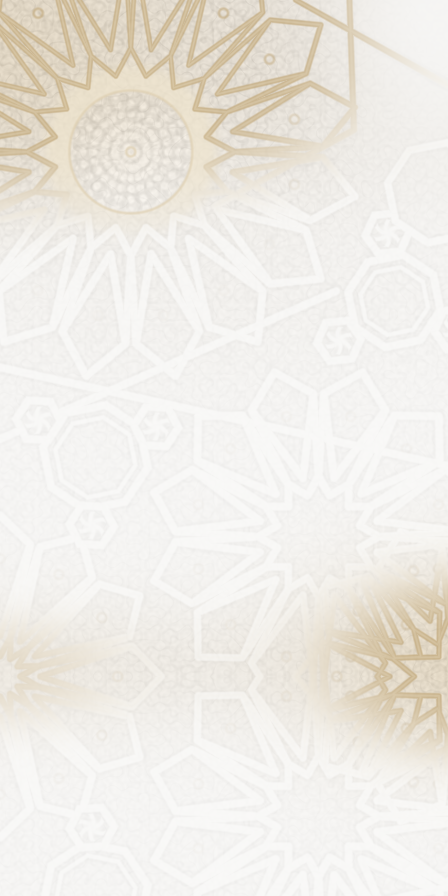
Reproduce this background procedurally as a Shadertoy shader.

```glsl
// Pale geometric strapwork: star rosettes, octagons and pinwheels over fine tracery.
// Angular folding repeats each motif; the lower part reflects in a horizontal axis.
// Warm glows turn the white straps to gold near the top left and right edge.
const float PI = 3.14159;
const float MIRROR_Y = 0.49;
const vec2 SUN = vec2(0.292, 1.661);
const vec2 SMALL_STAR = vec2(0.711, 0.802);
const float DISC_RADIUS = 0.137;
const float WHITE_STRAP = 0.0085;
const float GOLD_STRAP = 0.0052;
const vec3 PAPER = vec3(0.963, 0.960, 0.954);
const vec3 STONE = vec3(0.895, 0.872, 0.835);
const vec3 SAND = vec3(0.875, 0.825, 0.735);
const vec3 CREAM = vec3(0.935, 0.895, 0.805);
const vec3 GOLD = vec3(0.755, 0.655, 0.475);
const vec3 STRAP_WHITE = vec3(0.980, 0.979, 0.974);

vec2 gradientAt(vec2 cell) {
    float a = 2.0 * PI * fract(sin(dot(cell, vec2(127.1, 311.7))) * 43758.5);
    return vec2(cos(a), sin(a));
}
float gradientNoise(vec2 p) {
    vec2 i = floor(p), f = fract(p), e = vec2(1, 0);
    vec2 u = f * f * (3.0 - 2.0 * f);
    float low = mix(dot(gradientAt(i), f), dot(gradientAt(i + e), f - e), u.x);
    float high = mix(dot(gradientAt(i + e.yx), f - e.yx), dot(gradientAt(i + 1.0), f - 1.0), u.x);
    return mix(low, high, u.y);
}
float segment(vec2 p, vec2 a, vec2 b) {
    vec2 d = b - a;
    return length(p - a - d * clamp(dot(p - a, d) / dot(d, d), 0.0, 1.0));
}
vec2 foldSector(vec2 p, float count, float phase) {
    float h = PI / count;
    float a = mod(atan(p.y, p.x + 1e-6) - phase + h, 2.0 * h) - h;
    return length(p) * vec2(cos(a), abs(sin(a)));
}
float polygon(vec2 p, float count, float phase, float apothem) {
    return foldSector(p, count, phase).x - apothem;
}
// x: distance to straps, y: distance to the small ring inside each petal
vec2 rosette(vec2 p, float count, float phase, float valley, float tip, float outer) {
    float h = PI / count;
    vec2 q = foldSector(p, count, phase);
    vec2 starTip = tip * vec2(cos(h), sin(h));
    vec2 shoulder = 0.84 * outer * vec2(cos(h * 0.86), sin(h * 0.86));
    float star = min(segment(q, vec2(valley, 0), starTip), segment(q, starTip, shoulder));
    float petal = min(segment(q, vec2(tip, 0), shoulder), segment(q, shoulder, vec2(outer, 0)));
    return vec2(min(star, petal), abs(length(q - vec2(0.73 * outer, 0)) - 0.010));
}
// Octagon ring with three pinwheels; clears the straps beneath it
float cluster(float d, vec2 p, float phase, float apothem) {
    float oct = polygon(p, 8.0, 0.2, apothem);
    d = min(max(d, -oct), min(abs(oct), abs(oct + 0.026) + 0.004));
    for (int i = 0; i < 3; i++) {
        float a = phase + float(i) * 2.0 * PI / 3.0;
        vec2 q = p - 0.152 * vec2(cos(a), sin(a));
        float hex = polygon(q, 6.0, a, 0.043), r = length(q);
        float swirl = abs(sin(3.0 * atan(q.y, q.x + 1e-6) + r * 60.0)) * r * 0.33;
        d = min(max(d, -hex), min(abs(hex), max(swirl, r - 0.026) + 0.004));
    }
    return d;
}
// Interlaced circles, curling vines and grain
float tracery(vec2 p) {
    float circles = smoothstep(0.13, 0.03, abs(length(fract(p * 25.0) - 0.5) - 0.4));
    float vines = smoothstep(0.13, 0.02, abs(gradientNoise(p * 42.0)));
    return 0.35 * circles + 0.45 * vines + 0.7 * gradientNoise(p * 115.0);
}
float glow(vec2 p, vec2 centre, vec2 size) {
    vec2 q = (p - centre) / size;
    return exp(-dot(q, q));
}
void mainImage(out vec4 fragColor, in vec2 fragCoord) {
    vec2 uv = fragCoord / iResolution.x;
    float px = 1.2 / iResolution.x;
    vec2 p = vec2(uv.x, MIRROR_Y + abs(uv.y - MIRROR_Y));
    // Warmth of the ground and of the straps
    float top = smoothstep(1.38, 1.86, uv.y + 0.1 * (0.4 - uv.x));
    float corner = smoothstep(0.5, 0.05, length((uv - vec2(1.02, 1.98)) * vec2(1, 0.75)));
    float right = glow(uv, vec2(1.06, 0.52), vec2(0.36, 0.21));
    float left = glow(uv, vec2(-0.02, 0.5), vec2(0.42, 0.16));
    float upperGold = top * (1.0 - 0.75 * smoothstep(0.45, 1.05, uv.x));
    float gold = min(upperGold + 0.95 * right + 0.45 * left, 1.0);
    float shade = min(top * (1.0 - corner) + 0.22 * glow(uv, vec2(0.4, 1.4), vec2(0.6, 0.25))
        + 0.35 * glow(uv, vec2(0.5, 0.52), vec2(0.9, 0.13)), 1.0);
    float sand = 0.85 * right + 0.22 * left + 0.65 * top * glow(uv, vec2(0, 1.9), vec2(0.4));
    vec3 color = mix(mix(PAPER, STONE, shade), SAND, min(sand, 1.0));
    color -= (0.018 + 0.05 * max(shade, right)) * (tracery(p) - 0.12) * (1.0 - 0.8 * corner);
    // Strapwork
    vec2 sun = rosette(p - SUN, 16.0, PI / 16.0, 0.172, 0.232, 0.51);
    vec2 star = rosette(p - SMALL_STAR, 12.0, PI / 12.0, 0.095, 0.135, 0.38);
    vec2 east = rosette(p - vec2(1, MIRROR_Y), 10.0, 0.0, 0.075, 0.13, 0.34);
    vec2 west = rosette(p - vec2(0, MIRROR_Y), 12.0, 0.0, 0.045, 0.09, 0.36);
    vec2 lines = min(min(sun, star), min(east, west));
    float d = min(lines.x, segment(p, vec2(0, 1.18), vec2(1, 0.96)));
    d = min(d, segment(p, vec2(0, 1.02), vec2(0.75, 1.35)));
    d = min(d, segment(p, vec2(0.78, 2), vec2(0.79, 1.71)));
    d = min(d, segment(p, vec2(0.79, 1.71), vec2(0.48, 1.54)));
    d = min(d, segment(p, vec2(0.66, 2), vec2(1, 1.81)));
    d = cluster(d, p - vec2(0.88, 1.328), 1.67, 0.097);
    d = cluster(d, p - vec2(0.213, 0.979), 0.47, 0.11);
    float upperOct = polygon(p - vec2(0.977, 1.57), 8.0, 0.2, 0.105);
    d = min(max(d, -upperOct), abs(upperOct));
    // Beaded disc with a cream border
    float r = length(p - SUN);
    float border = smoothstep(0.215, 0.17, r) * smoothstep(-px, px, r - DISC_RADIUS);
    color = mix(color, CREAM, 0.7 * border * smoothstep(1.4, 1.66, uv.y));
    vec2 dots = foldSector(p - SUN, 24.0, 0.0) * 42.0;
    float bead = smoothstep(0.5, 0.2, length(vec2(fract(dots.x) - 0.5, dots.y)));
    color += 0.05 * smoothstep(DISC_RADIUS, DISC_RADIUS - 0.015, r) * (bead - 0.35);
    float rim = min(abs(r - DISC_RADIUS), abs(r - 0.01));
    color = mix(color, mix(CREAM, GOLD, 0.35), 0.65 * smoothstep(px + 0.003, 0.0, rim));
    // Petal rings, then straps with a light core
    float ring = smoothstep(px + 0.003, 0.0, lines.y);
    color = mix(color, mix(STONE, GOLD, gold), (0.15 + 0.45 * gold) * ring);
    float width = mix(WHITE_STRAP, GOLD_STRAP, gold);
    vec3 strap = mix(STRAP_WHITE, GOLD, smoothstep(0.08, 0.85, gold));
    strap = mix(strap, CREAM, 0.4 * gold * smoothstep(0.0025 + px, 0.0, d));
    color -= 0.014 * (1.0 - gold) * smoothstep(0.004 + px, 0.0, abs(d - width - 0.003));
    color = mix(color, strap, smoothstep(width + px, width - px, d) * (0.68 + 0.15 * gold));
    fragColor = vec4(clamp(color, 0.0, 1.0), 1);
}
```
